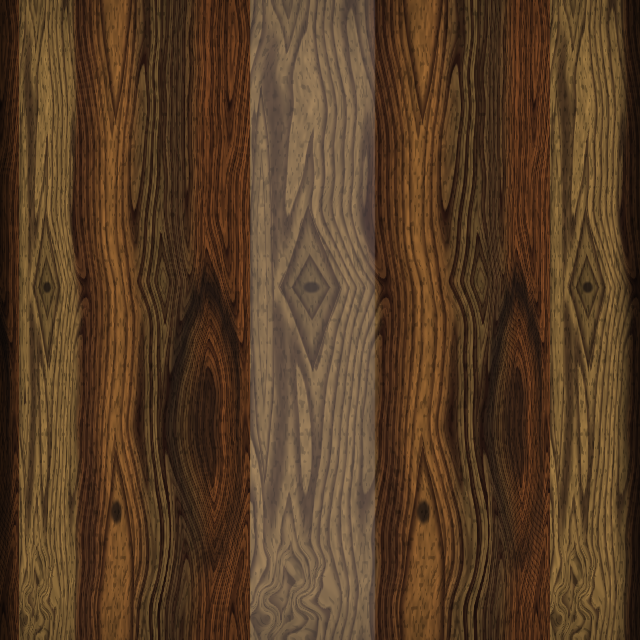
Reproduce this texture procedurally as a WebGL 2 fragment shader.

```glsl
#version 300 es
precision highp float;
// Dark veined wood: three kinds of plank (knotted, flamed, dark) repeat across.
// Knots swell upright grain whose contours are the rings; outlined lenses lie
// over it. Haze covers the middle plank, shadow the sides.
uniform vec2 u_resolution;
out vec4 outColor;

const vec3 GOLD = vec3(0.47, 0.36, 0.20);
const vec3 AMBER = vec3(0.48, 0.32, 0.16);
const vec3 RUST = vec3(0.38, 0.22, 0.11);
const vec3 OLIVE = vec3(0.34, 0.25, 0.14);
const vec3 UMBER = vec3(0.20, 0.13, 0.09);
const vec3 RED_LINE = vec3(0.13, 0.065, 0.045);
const vec3 BROWN_LINE = vec3(0.16, 0.10, 0.07);
const vec3 BLACK = vec3(0.09, 0.065, 0.055);
const vec3 HAZE = vec3(0.60, 0.54, 0.54);
const float HAZE_AMOUNT = 0.31;
const float RING_DENSITY = 13.0;  // rings per plank width
const float KNOT_BLEND = 20.0;    // higher: sharper meeting of knots
const float KINDS = 3.0;

// Plank borders across the canvas; the first plank is of the dark kind.
const int PLANKS = 9, HAZY = 4;
const float BORDER[10] = float[10](-0.08, 0.029, 0.12, 0.264, 0.391,
                                   0.586, 0.762, 0.859, 0.98, 1.12);
// Knots: centre (plank units, depth from the top), half width, half height.
const int KNOTS = 8;
const vec4 KNOT[8] = vec4[8](
  vec4(0.49, 0.449, 0.32, 0.09), vec4(0.11, 0.445, 0.11, 0.3),
  vec4(0.3, 0.0, 0.22, 0.09), vec4(0.3, 0.93, 0.25, 0.12),
  vec4(1.44, 0.0, 0.19, 0.17), vec4(1.43, 0.9, 0.19, 0.18),
  vec4(2.5, 0.66, 0.44, 0.19), vec4(1.95, 0.44, 0.16, 0.09));
// Tip shape: 1 is a pointed diamond, larger is a long spindle.
const float TIP[8] = float[8](1.0, 6.0, 1.4, 1.5, 3.0, 3.0, 3.0, 1.0);
// Outlined lenses, outer before inner, laid out like the knots.
const int LENSES = 6;
const vec4 LENS[6] = vec4[6](
  vec4(0.49, 0.449, 0.25, 0.135), vec4(0.49, 0.449, 0.16, 0.055),
  vec4(0.11, 0.445, 0.1, 0.32), vec4(0.11, 0.44, 0.045, 0.21),
  vec4(1.44, -0.06, 0.2, 0.26), vec4(1.43, 0.96, 0.21, 0.27));
const float LENS_TIP[6] = float[6](0.9, 1.0, 2.5, 2.5, 1.7, 1.7);
const float LENS_LIGHT[6] = float[6](0.9, 0.8, 0.98, 1.0, 1.08, 1.06);

float hash(vec2 p) {
  vec3 q = fract(p.xyx * 0.1031);
  q += dot(q, q.yzx + 33.33);
  return fract((q.x + q.y) * q.z);
}
float noise(vec2 p) {
  vec2 i = floor(p), f = fract(p);
  f = f * f * (3.0 - 2.0 * f);
  return mix(mix(hash(i), hash(i + vec2(1, 0)), f.x),
             mix(hash(i + vec2(0, 1)), hash(i + 1.0), f.x), f.y);
}
float band(float x, float centre, float width) { return exp(-pow(abs(x - centre) / width, 2.0)); }
float ellipse(vec2 p, vec2 centre, vec2 radius) { return length((p - centre) / radius); }

// Smooth minimum of the upright grain fields bent around every knot.
float grainField(vec2 p) {
  float total = 0.0;
  for (int k = 0; k < KNOTS; k++) {
    float dx = mod(p.x - KNOT[k].x + 0.5 * KINDS, KINDS) - 0.5 * KINDS;
    float dy = (p.y - KNOT[k].y) / KNOT[k].w;
    float swell = KNOT[k].z * exp(-pow(sqrt(dy * dy + 0.004), TIP[k]));
    total += exp(-KNOT_BLEND * (sqrt(dx * dx + 0.0004) - swell));
  }
  return -log(total) / KNOT_BLEND;
}

void main() {
  vec2 uv = gl_FragCoord.xy / u_resolution;
  // Plank coordinate: the kind (0 knotted, 1 flamed, 2 dark) plus the place in it.
  int plank = 0;
  for (int i = 1; i < PLANKS; i++) if (uv.x >= BORDER[i]) plank = i;
  float across = (uv.x - BORDER[plank]) / (BORDER[plank + 1] - BORDER[plank]);
  vec2 p = vec2(mod(float(plank) + 2.0, KINDS) + across, 1.0 - uv.y), w = p;
  // Slow wander of the grain, with a swirl near the foot of the knotted plank.
  w.x += 0.15 * (noise(p * vec2(1.5, 6)) - 0.5) + 0.04 * (noise(p * vec2(5, 18)) - 0.5);
  float swirl = band(ellipse(p, vec2(0.3, 0.94), vec2(0.32, 0.08)), 0.0, 1.0);
  w += swirl * vec2(0.35, 0.08) * (noise(p * vec2(7, 32) + 5.0) - 0.5);

  // Rings darken toward a sharp outer edge; hairlines run between them.
  float phase = RING_DENSITY * grainField(w) + 1.6 * noise(p * vec2(3, 2) + 9.0);
  float ring = floor(phase), f = fract(phase), fine = fract(3.0 * phase);
  float next = smoothstep(1.0 - clamp(1.5 * fwidth(phase), 0.06, 0.5), 1.0, f);
  float tone = mix(hash(vec2(ring, 7)), hash(vec2(ring + 1.0, 7)), next);
  float line = smoothstep(0.3, 0.88, f) * (1.0 - next);
  float hair = smoothstep(0.4, 0.8, fine) * (1.0 - smoothstep(0.85, 1.0, fine));

  // Ground colour and the dark veins of each kind of plank.
  float flamed = smoothstep(0.95, 1.05, w.x), dark = smoothstep(1.85, 2.1, w.x);
  float flame = band(w.x, 1.43, 0.24), streak = noise(w * vec2(13, 2.5));
  vec3 flank = mix(RUST, GOLD * 0.85, smoothstep(1.5, 1.8, w.x));
  vec3 color = mix(GOLD, mix(flank, AMBER, flame), flamed);
  color = mix(color, mix(OLIVE, RUST, smoothstep(2.15, 2.5, w.x)), dark);
  float vein = 0.75 * band(w.x, 1.1, 0.13) + 0.3 * band(w.x, 1.75, 0.12) + 0.7 * band(w.x, 2.1, 0.12);
  color = mix(color, UMBER, min(vein * (0.4 + 0.6 * streak), 0.85));
  color *= 0.82 + 0.22 * tone + 0.18 * streak;

  // Lenses hide the rings beneath them and carry a dark outline.
  float outline = 0.0, open = 1.0;
  for (int k = 0; k < LENSES; k++) {
    vec2 d = abs(mix(p, w, 0.35) - LENS[k].xy) / LENS[k].zw;
    float e = d.x + pow(d.y + 0.001, LENS_TIP[k]);
    float inside = 1.0 - smoothstep(1.0 - clamp(1.5 * fwidth(e), 0.05, 0.4), 1.0, e);
    color *= mix(1.0, LENS_LIGHT[k], inside);
    open *= 1.0 - 0.85 * inside;
    outline = max(outline, inside * smoothstep(0.62, 0.95, e));
  }
  float ink = line * mix(0.85, 1.0 - 0.35 * flame, flamed) * (1.0 - 0.3 * dark) * (0.6 + 0.4 * tone);
  ink = max((ink + 0.4 * hair * flamed * (1.0 - flame)) * open, 0.8 * outline);
  color = mix(color, mix(BROWN_LINE, RED_LINE, flamed), min(ink, 0.95));

  // Large dark oval with its core, and two small eyes.
  float oval = ellipse(w, vec2(2.48, 0.66), vec2(0.41, 0.205)) + 0.2 * (streak - 0.5);
  float rim = band(oval, 1.0, 0.17) * (1.0 - 0.5 * smoothstep(0.45, 0.75, p.y));
  float core = 0.7 * (1.0 - smoothstep(0.25, 0.6, oval));
  float eye = min(ellipse(p, vec2(0.49, 0.449), vec2(0.07, 0.009)),
                  ellipse(p, vec2(1.43, 0.8), vec2(0.06, 0.019)));
  color = mix(color, BLACK, 0.8 * max(max(rim, core), 1.0 - smoothstep(0.6, 1.25, eye)));

  // Fine fibres and short dark pores along the grain.
  float fibre = noise(w * vec2(55, 75)), pore = noise(w * vec2(80, 140) + 31.0);
  color *= (0.86 + 0.3 * fibre) * (1.0 - 0.25 * smoothstep(0.6, 0.9, pore));
  // Haze on the middle plank, then shadow at the canvas sides.
  vec2 haze = smoothstep(-1.0, 1.0, vec2(uv.x - BORDER[HAZY], BORDER[HAZY + 1] - uv.x) * u_resolution.x);
  color = mix(color, HAZE, HAZE_AMOUNT * haze.x * haze.y);
  vec2 edge = smoothstep(vec2(0), vec2(0.045, 0.1), min(uv, 1.0 - uv));
  outColor = vec4(color * mix(0.4, 1.0, edge.x) * mix(0.88, 1.0, edge.y), 1.0);
}
```
